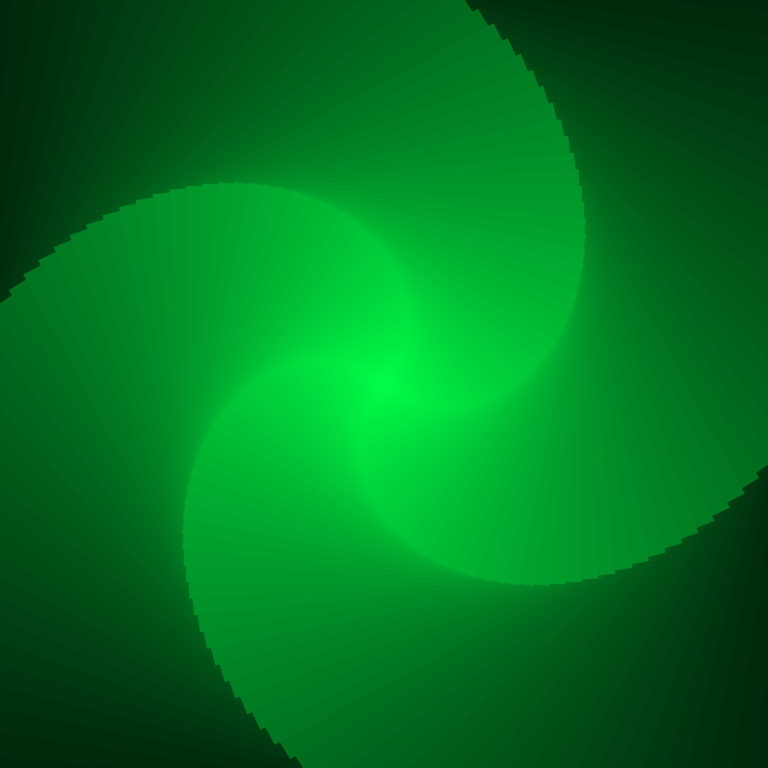
Write a Shadertoy shader that draws this background.

```glsl
const float PI = 3.14159265;
const int SQUARES = 64;
const float OUTER_HALF_SIDE = 0.5505;
const float GROWTH = 1.095;
const float FADE = 0.865;
const vec3 CORE_GREEN = vec3(0.0, 1.0, 0.28);

mat2 rotation(float angle) {
    float c = cos(angle), s = sin(angle);
    return mat2(c, -s, s, c);
}

float squareDistance(vec2 p, float halfSide) {
    vec2 d = abs(p) - halfSide;
    return max(d.x, d.y);
}

float coverage(float dist, float pixel) {
    return clamp(0.5 - dist / pixel, 0.0, 1.0);
}

vec3 shade(float size) {
    return CORE_GREEN * (1.0 - FADE * size);
}

// Stack of turning squares, painted from the largest to the smallest
vec3 twistedSquares(vec2 p, float pixel) {
    vec3 color = shade(1.0);
    for (int i = SQUARES; i > 0; i--) {
        float t = float(i) / float(SQUARES);
        float size = pow(t, GROWTH);
        vec2 q = rotation(PI * t) * p;
        float dist = squareDistance(q, OUTER_HALF_SIDE * size);
        color = mix(color, shade(size), coverage(dist, pixel));
    }
    return color;
}

void mainImage(out vec4 fragColor, in vec2 fragCoord) {
    // Centred coordinates, one unit per canvas height
    vec2 p = (fragCoord - 0.5 * iResolution.xy) / iResolution.y;
    fragColor = vec4(twistedSquares(p, 1.0 / iResolution.y), 1.0);
}
```
